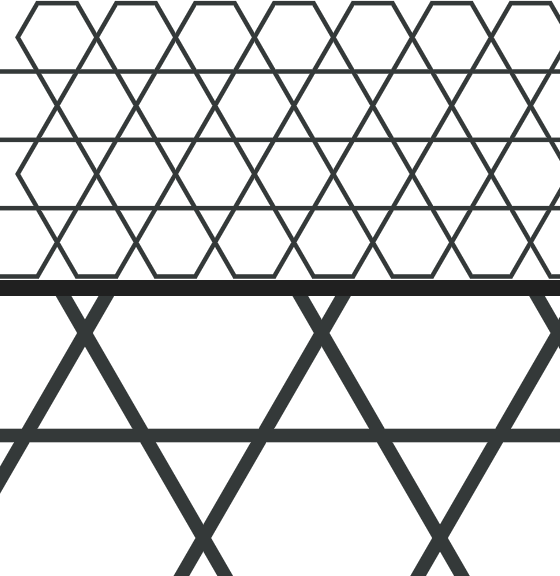
Top: the whole. Bottom: its middle third, enlarged.
Reproduce this pattern procedurally as a Shadertoy shader.

```glsl
// Trihexagonal line lattice: four rows of outlined regular hexagons, touching
// at their side points, with alternate rows shifted by half a period.
// Each row folds to its nearest hexagon; the closest outline is then stroked.

const float SIDE = 0.1409;                     // hexagon edge, in canvas heights
const float APOTHEM = 0.8660254 * SIDE;        // centre to flat edge
const float STROKE = 0.0162;                   // full line width
const int ROWS = 4;
const vec2 FIRST_CENTER = vec2(0.0633, 0.0125 + APOTHEM);

const vec3 PAPER = vec3(1.0);
const vec3 INK = vec3(0.203, 0.223, 0.222);

// Signed distance to the planes of a flat-topped hexagon (keeps mitred corners)
float hexagon(vec2 p, float apothem) {
    p = abs(p);
    return max(p.y, dot(p, vec2(0.8660254, 0.5))) - apothem;
}

// Distance to the outlines of a row starting at a given centre, running right
float hexagonRow(vec2 p, vec2 start, float side, float apothem) {
    float period = 2.0 * side;
    p -= start;
    p.x -= period * max(floor(p.x / period + 0.5), 0.0);
    return abs(hexagon(p, apothem));
}

// Distance to the nearest outline over all rows
float lattice(vec2 p, vec2 start, float side, float apothem) {
    float nearest = 1e3;
    for (int row = 0; row < ROWS; row++) {
        vec2 shift = vec2(side * float(row % 2), 2.0 * apothem * float(row));
        nearest = min(nearest, hexagonRow(p, start + shift, side, apothem));
    }
    return nearest;
}

// Antialiased coverage of a stroke of the given width
float strokeCoverage(float dist, float width, float pixel) {
    return clamp((0.5 * width - dist) / pixel + 0.5, 0.0, 1.0);
}

void mainImage(out vec4 fragColor, in vec2 fragCoord) {
    float pixel = 1.0 / iResolution.y;
    vec2 p = fragCoord * pixel;

    float dist = lattice(p, FIRST_CENTER, SIDE, APOTHEM);
    float ink = strokeCoverage(dist, STROKE, pixel);

    fragColor = vec4(mix(PAPER, INK, ink), 1.0);
}
```
